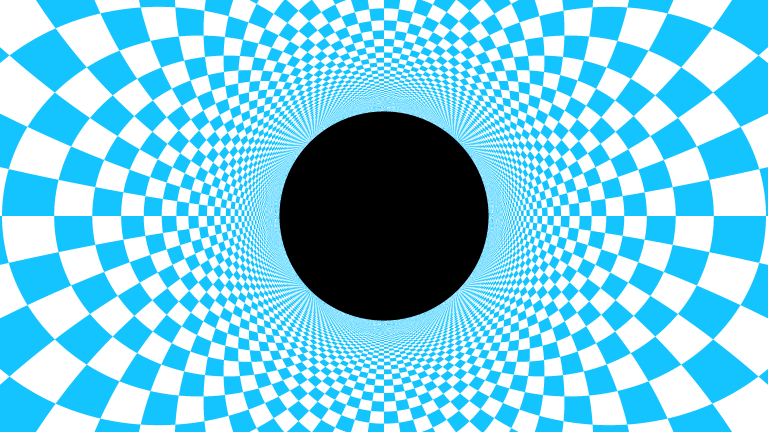
Write a WebGL 2 fragment shader that draws this background.

```glsl
#version 300 es
precision highp float;
// A blue and white checkerboard bent around a black disc, like a lensed plane.
// Each point is pushed outward along its ray by a stretch that grows without
// bound at the rim; a grid of samples per pixel smooths the tiny inner cells.

uniform vec2 u_resolution;
out vec4 outColor;

const float HOLE_RADIUS = 0.242;
const int SAMPLES = 5;

// Distance on the checkered plane, in cells, seen at radius r from the centre.
float lensedDistance(float r) {
  float rimDistance = sqrt(max(r * r - HOLE_RADIUS * HOLE_RADIUS, 1e-6));
  return 4.873 / rimDistance + 2.27;
}

vec3 sceneColor(vec2 p) {
  float r = length(p);
  if (r < HOLE_RADIUS) return vec3(0.0);

  vec2 cell = floor(p / r * lensedDistance(r));
  float isBlue = mod(cell.x + cell.y, 2.0);
  return mix(vec3(1.0), vec3(0.08, 0.77, 1.0), isBlue);
}

void main() {
  // Average evenly spaced samples; the canvas height is one unit.
  vec3 sum = vec3(0.0);
  for (int y = 0; y < SAMPLES; y++) {
    for (int x = 0; x < SAMPLES; x++) {
      vec2 offset = (vec2(x, y) + 0.5) / float(SAMPLES) - 0.5;
      vec2 p = (gl_FragCoord.xy + offset - 0.5 * u_resolution) / u_resolution.y;
      sum += sceneColor(p);
    }
  }
  outColor = vec4(sum / float(SAMPLES * SAMPLES), 1.0);
}
```
